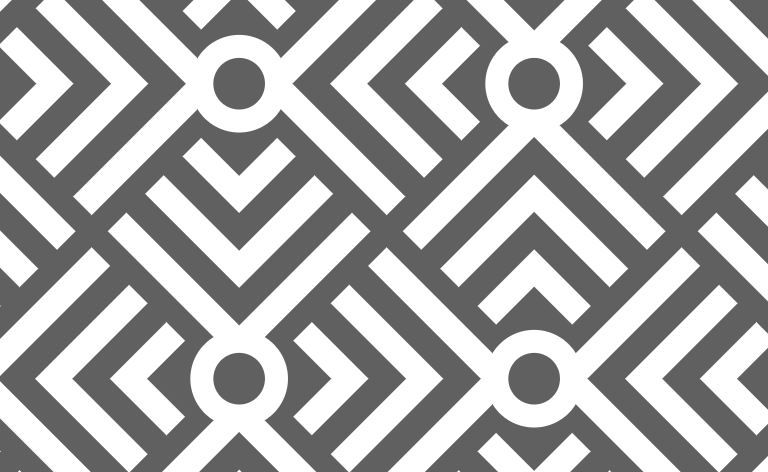
Give the GLSL for this pattern, as a WebGL 2 fragment shader.

```glsl
#version 300 es
precision highp float;
// Nested white chevrons in a diamond weave, with a ring at every lattice node.
// The lattice is turned 45 degrees into square cells; each cell is mirrored by
// the parity of its neighbours so the chevrons spread alternately from the nodes.

uniform vec2 u_resolution;
out vec4 fragColor;

const vec3 GROUND = vec3(0.378);
const vec3 LINE = vec3(1.0);

// Placement, as fractions of the canvas width.
const float SPACING = 0.3841;               // distance between rings
const vec2 ORIGIN = vec2(0.3114, 0.5056);   // centre of one ring

// Sizes, as fractions of the ring spacing.
const float MARGIN = 0.0545;        // gap from cell border to chevrons
const float BAND = 0.126;           // chevron width, across the cell
const float PITCH = 0.2536;         // step between chevrons
const float LAST_CHEVRON = 2.0;     // index of the smallest chevron
const float RING_OUTER = 0.1655;
const float RING_INNER = 0.0875;

// Coverage of a shape from its signed distance, over one pixel.
float coverage(float dist, float pixel) {
    return clamp(0.5 - dist / pixel, 0.0, 1.0);
}

// Signed distance to the chevrons, with nodes at integer positions.
float chevronDistance(vec2 p) {
    vec2 diagonal = vec2(p.x + p.y, p.x - p.y);
    vec2 parity = mod(floor(diagonal), 2.0);
    vec2 local = fract(diagonal);
    local = mix(local, 1.0 - local, parity.yx);

    // Nearest band of equal distance from the two sides at the large corner.
    float depth = min(local.x, local.y) - MARGIN - 0.5 * BAND;
    float index = clamp(floor(depth / PITCH + 0.5), 0.0, LAST_CHEVRON);
    float band = abs(depth - index * PITCH) - 0.5 * BAND;

    // Square ends, short of the two opposite sides.
    float ends = max(local.x, local.y) - (1.0 - MARGIN);
    return max(band, ends) * inversesqrt(2.0);
}

void main() {
    vec2 p = (gl_FragCoord.xy / u_resolution.x - ORIGIN) / SPACING;
    float pixel = 1.0 / (u_resolution.x * SPACING);

    float white = coverage(chevronDistance(p), pixel);

    // Solid disc joins the arms, then its centre is cut out.
    float radius = length(p - floor(p + 0.5));
    white = max(white, coverage(radius - RING_OUTER, pixel));
    white *= 1.0 - coverage(radius - RING_INNER, pixel);

    fragColor = vec4(mix(GROUND, LINE, white), 1.0);
}
```
